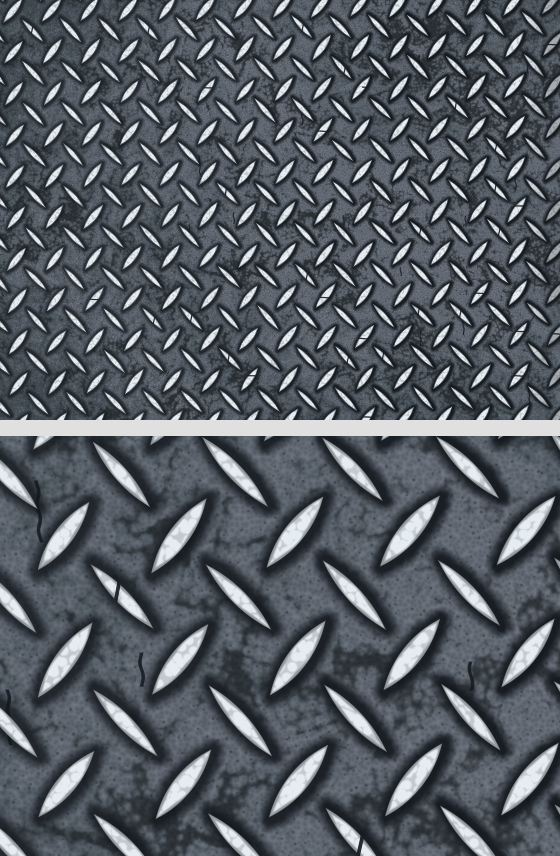
Top, the full canvas; bottom, a detail of the centre.
Reproduce this texture procedurally as a Shadertoy shader.

```glsl
const vec3 PITCH  = vec3(0.07, 0.09, 0.11);
const vec3 SHADE  = vec3(0.19, 0.22, 0.24);
const vec3 SLATE  = vec3(0.27, 0.31, 0.34);
const vec3 STEEL  = vec3(0.39, 0.42, 0.46);
const vec3 SILVER = vec3(0.66, 0.69, 0.71);
const vec3 SHINE  = vec3(0.90, 0.93, 0.95);

const vec2 PERIOD = vec2(0.0917, 0.0986);
const vec2 ANCHOR = vec2(0.495, 0.587);
const float PLATE_TILT = 0.015;

vec2 hash2(vec2 p) {
    vec3 q = fract(p.xyx * vec3(0.1031, 0.1030, 0.0973));
    q += dot(q, q.yzx + 33.33);
    return fract((q.xx + q.yz) * q.zy);
}

// Cellular noise: distance to the nearest scattered point
float cellular(vec2 p) {
    vec2 cell = floor(p);
    float nearest = 4.0;
    for (int y = -1; y <= 1; y++)
        for (int x = -1; x <= 1; x++) {
            vec2 c = cell + vec2(x, y);
            vec2 d = c + hash2(c + 71.0) - p;
            nearest = min(nearest, dot(d, d));
        }
    return sqrt(nearest);
}

float waves(vec2 p) {
    return (sin(p.x * 5.0 + 2.0 * sin(p.y * 4.0))
          + sin(p.y * 8.0 - 1.5 * sin(p.x * 7.0 + 1.0))
          + sin((p.x + p.y) * 13.0 + 2.0)) / 3.0;
}

float mottle(vec2 p) {
    vec2 warp = 0.012 * sin(p.yx * 61.0 + 3.0 * sin(p * 37.0));
    return 0.40 * cellular((p + warp) * 17.0)
         + 0.34 * cellular((p + warp) * 48.0)
         + 0.26 * cellular(p * 125.0);
}

// Coordinates along and across a direction
vec2 frame(vec2 p, float angle) {
    vec2 dir = vec2(cos(angle), sin(angle));
    return vec2(dot(p, dir), dot(p, vec2(-dir.y, dir.x)));
}

// Pointed lens: size holds half length and half width
float lens(vec2 p, vec2 size) {
    p = abs(p);
    float offset = (size.x * size.x - size.y * size.y) / (2.0 * size.y);
    if ((p.x - size.x) * offset > p.y * size.x) return length(p - vec2(size.x, 0.0));
    return length(p + vec2(0.0, offset)) - offset - size.y;
}

float fill(float d, float px) { return smoothstep(px, -px, d); }

vec3 plate(vec2 p, float grime) {
    float glow = 0.42 - 0.55 * length((p - vec2(0.80, 0.52)) * vec2(0.8, 1.0));
    float tone = glow + 0.13 * waves(p) + 0.9 * (0.43 - grime);
    vec3 col = mix(SLATE * 0.92, STEEL, smoothstep(-0.12, 0.42, tone));

    // Stains gather at the upper right, pits lie everywhere
    float stain = smoothstep(0.48, 0.72, grime + 0.12 * waves(p * 2.0 + 1.7)
                + 0.10 * smoothstep(0.5, 1.3, p.x) * p.y);
    col = mix(col, SHADE * 0.7, 0.75 * stain);
    float pit = smoothstep(0.16, 0.04, cellular(p * 95.0 + 9.0));
    col = mix(col, SHADE, 0.5 * pit);
    return col * (0.88 + 0.25 * cellular(p * 260.0));
}

// Sparse upright gouges, denser to the right
vec3 gouges(vec3 col, vec2 p, float px) {
    vec2 q = p / 0.13, id = floor(q);
    vec2 rnd = hash2(id + 5.0), spot = hash2(id + 19.0);
    vec2 d = (q - id - mix(vec2(0.25), vec2(0.75), spot)) * 0.13;
    d.x += 0.06 * d.y + 0.001 * sin(d.y * 300.0);
    float mark = max(abs(d.x) - 0.0014, abs(d.y) - mix(0.008, 0.025, rnd.y));
    float present = step(rnd.x, 0.05 + 0.22 * smoothstep(0.4, 1.2, p.x));
    return mix(col, PITCH, 0.85 * present * fill(mark, px));
}

vec3 tread(vec3 col, vec2 p, vec2 shift, float angle, vec2 size, float grime, float px) {
    vec2 q = frame(p - ANCHOR, PLATE_TILT) / PERIOD - shift;
    vec2 id = round(q);
    vec2 rnd = hash2(id + shift * 34.0 + 50.0), vary = hash2(id + shift * 58.0 + 90.0);
    vec2 local = (q - id) * PERIOD + 0.002 * (rnd - 0.5);
    local = frame(local, angle + 0.08 * (vary.x - 0.5));
    float d = lens(local, size * mix(0.94, 1.05, vary.y));
    float rightness = smoothstep(0.2, 1.0, p.x);

    // Dark moat, deeper on the right flank
    float moat = d + 0.0015 * sign(local.y) * smoothstep(0.0, 0.004, abs(local.y))
               + 0.008 * (grime - 0.43);
    float depth = smoothstep(0.0125, 0.0015, moat) * mix(0.78, 1.0, rightness);
    col = mix(col, PITCH, depth * 0.95);

    // Polished top with grey flanks and worn patches
    float shine = smoothstep(0.0003, 0.0028, -d + 0.0006 * sin(local.x * 180.0 + rnd.x * 6.0));
    float wear = smoothstep(0.42, 0.75, cellular(p * 150.0 + 3.0));
    vec3 metal = mix(SILVER * 0.85, SHINE, shine * (1.0 - 0.4 * wear));
    metal *= mix(1.0, 0.72, smoothstep(1.24, 1.32, p.x));

    // A few tops are nicked by a slanted cut
    float cut = abs(local.x + 0.7 * local.y - 0.024 * (vary.x - 0.5)) - 0.0018;
    float nicked = step(rnd.y, 0.04 + 0.10 * rightness);
    metal = mix(metal, PITCH, 0.9 * nicked * fill(cut, px));
    return mix(col, metal, fill(d, px));
}

void mainImage(out vec4 fragColor, in vec2 fragCoord) {
    vec2 p = fragCoord / iResolution.y;
    float px = 0.75 / iResolution.y;
    float grime = mottle(p);
    vec3 col = gouges(plate(p, grime), p, px);
    col = tread(col, p, vec2(0.0), 0.89, vec2(0.0352, 0.0078), grime, px);
    col = tread(col, p, vec2(0.5), 2.31, vec2(0.0362, 0.0058), grime, px);
    fragColor = vec4(col, 1.0);
}
```
